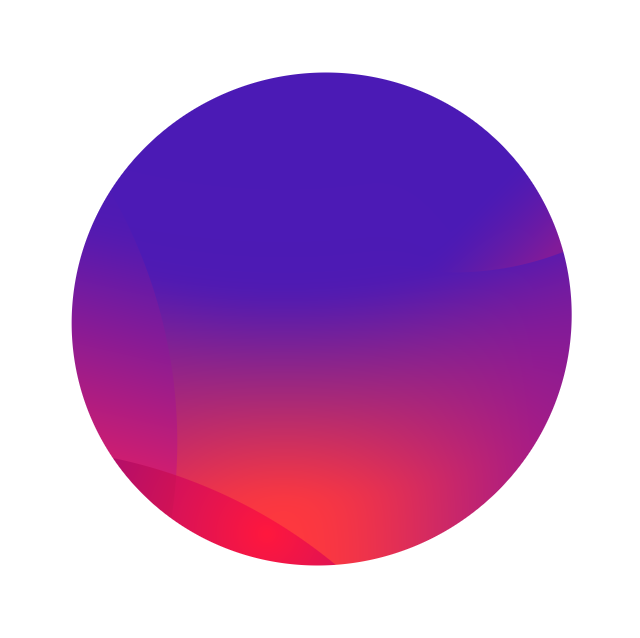
Reproduce this background procedurally as a Shadertoy shader.

```glsl
// A slightly tilted disc on white, filled with an indigo-to-red glow.
// Three large circles cut the disc into overlapping panels, each with
// its own soft gradient; every edge is an antialiased distance function.

// Coverage of a shape from its signed distance, one pixel soft.
float cover(float dist) {
    return clamp(0.5 - dist * iResolution.y, 0.0, 1.0);
}

float circle(vec2 p, vec2 center, float radius) {
    return cover(length(p - center) - radius);
}

// Rounded version of max(x, 0).
float softRamp(float x) {
    return 0.5 * (x + sqrt(x * x + 0.006));
}

void mainImage(out vec4 fragColor, in vec2 fragCoord) {
    vec2 p = fragCoord / iResolution.xy;
    vec3 indigo = vec3(0.295, 0.10, 0.71);
    vec3 coral = vec3(1.0, 0.22, 0.24);
    vec3 crimson = vec3(1.0, 0.12, 0.34);

    // Main glow: rises from the bottom and weakens to both sides
    float side = (p.x - 0.443) * (p.x - 0.443) * 6.57;
    float heat = softRamp(3.07 * (0.5425 + 0.078 * side - p.y));
    heat = 1.0 - softRamp(1.0 - heat);
    heat /= 1.0 + 0.9 * side * max(heat, 0.0);
    vec3 warm = mix(coral, crimson, min(side, 1.0));

    // Right panel: a faint pink corner above its curved edge
    float corner = clamp((p.x - p.y - 0.068) / 0.19, 0.0, 1.0);
    float rightHeat = 0.3 * pow(corner, 1.4);
    heat = mix(heat, rightHeat, circle(p, vec2(0.71, 1.039), 0.466)
        * smoothstep(0.58, 0.76, p.x));
    vec3 color = mix(indigo, warm, clamp(heat, 0.0, 1.0));

    // Left panel: a cooler, more even vertical gradient
    float leftPanel = circle(p, vec2(-0.512, 0.307), 0.789);
    float leftHeat = softRamp(2.0 * (0.653 - p.y) - 0.46 * (p.x - 0.13));
    color = mix(color, mix(indigo, crimson, min(leftHeat, 1.0)), leftPanel);

    // Bottom panel: saturated red, darkening away from its hot spot
    float fade = min(length(p - vec2(0.417, 0.163)) / 0.245, 1.2);
    vec3 ember = mix(vec3(1.0, 0.09, 0.24), vec3(0.75, 0.06, 0.41), fade);
    ember *= 1.0 - 0.03 * leftPanel;
    color = mix(color, ember, circle(p, vec2(0.013, -0.503), 0.802));

    // Disc outline, leaning a little to the right
    vec2 e = (p - vec2(0.5026, 0.5)) / vec2(0.3906, 0.3863);
    float disc = cover((sqrt(dot(e, e) - 0.034 * e.x * e.y) - 1.0) * 0.388);
    fragColor = vec4(mix(vec3(1.0), color, disc), 1.0);
}
```
